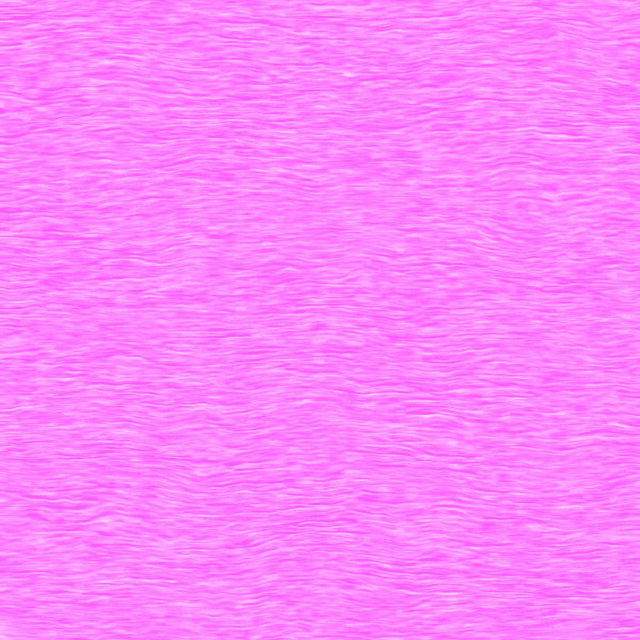
Reproduce this texture procedurally as a three.js fragment shader.

```glsl
// Pink crepe-like surface: fine wavy horizontal fibres with dark creases and pale worn patches.
varying vec2 vUv;

float hash(vec2 cell) {
  vec3 p = fract(vec3(cell.xyx) * 0.1031);
  p += dot(p, p.yzx + 33.33);
  return fract((p.x + p.y) * p.z);
}

float noise(vec2 p) {
  vec2 cell = floor(p);
  vec2 f = fract(p);
  f = f * f * (3.0 - 2.0 * f);
  float low = mix(hash(cell), hash(cell + vec2(1.0, 0.0)), f.x);
  float high = mix(hash(cell + vec2(0.0, 1.0)), hash(cell + vec2(1.0, 1.0)), f.x);
  return mix(low, high, f.y);
}

// Noise centred on zero
float grain(vec2 p) {
  return noise(p) - 0.5;
}

// Thin, long lines along the middle level of stretched noise
float crease(vec2 p) {
  float ridge = 1.0 - abs(2.0 * noise(p * vec2(10.0, 95.0) + 41.0) - 1.0);
  return smoothstep(0.74, 0.94, ridge);
}

void main() {
  // Gentle waves bend the fibres
  vec2 p = vUv;
  p.y += 0.02 * grain(vUv * vec2(6.0, 8.0) + 3.0);
  p.y += 0.008 * grain(vUv * vec2(16.0, 20.0) + 19.0);
  p.y += 0.0025 * grain(vUv * vec2(60.0, 50.0) + 27.0);

  // Fibres from broad to hair-thin
  float fibres = 0.1 * grain(p * vec2(24.0, 190.0) + 57.0);
  fibres += 0.18 * grain(p * vec2(42.0, 320.0) + 83.0);
  fibres += 0.17 * grain(p * vec2(75.0, 440.0) + 11.0);
  fibres += 0.05 * grain(vUv * vec2(300.0, 480.0) + 37.0);

  // Short bright dashes
  float dashes = 0.08 * smoothstep(0.68, 0.85, noise(p * vec2(48.0, 270.0) + 91.0));

  // Dark creases, each with a lit edge, that come and go
  float strength = 0.4 + 1.2 * noise(p * vec2(8.0, 24.0) + 63.0);
  float creases = 0.085 * strength * (crease(p + vec2(0.0, 0.0034)) - crease(p));

  // Calm patches of wear with a few pale, mottled spots
  float wear = 0.65 * noise(vUv * vec2(3.5, 13.0) + 71.0) + 0.35 * noise(p * vec2(13.0, 38.0) + 5.0);
  float calm = smoothstep(0.5, 0.8, wear);
  float mottle = noise(p * vec2(50.0, 130.0) + 29.0);
  float pale = 0.008 * calm + 0.15 * smoothstep(0.72, 0.92, wear) * mottle;

  float green = 0.515 + pale + (fibres + dashes) * (1.0 - 0.25 * calm) + creases * (1.0 - 0.7 * calm);
  gl_FragColor = vec4(0.99, clamp(green, 0.36, 0.88), 0.99, 1.0);
}
```
